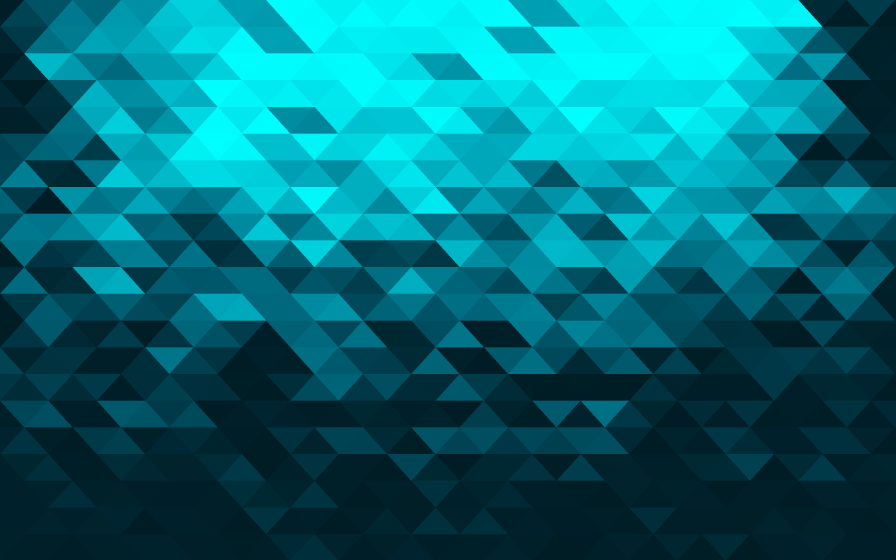
This background is drawn by a Shadertoy shader. Its source:

```glsl
// A mosaic of flat triangles, glowing cyan at the top and sinking to dark teal.
// Skewed coordinates find each triangle; a smooth light field sampled at its
// center, varied by hashes, gives its shade.

float hash(vec2 p) {
    vec3 q = fract(p.xyx * vec3(0.1031, 0.1030, 0.0973));
    q += dot(q, q.yzx + 33.33);
    return fract((q.x + q.y) * q.z);
}

// Light at uv, with y measured down from the top
float lightField(vec2 uv) {
    float depth = 1.0 / (1.0 + pow(max(uv.y, 0.0) / 0.47, 3.0)) - 0.03;
    float sides = smoothstep(-0.1, 0.3, uv.x) * (1.0 - smoothstep(0.8, 1.03, uv.x));
    float spill = 0.55 * smoothstep(0.2, 0.45, uv.y);
    return clamp(depth * mix(sides, 1.0, spill), 0.0, 1.0);
}

vec3 tealRamp(float g) {
    return vec3(0.0, g, g + 0.33 * g * (1.0 - g));
}

vec3 mosaic(vec2 p, float aspect) {
    const vec2 tile = vec2(0.0864, 0.0477);
    vec2 q = p / tile;

    // The two slanted line families and the rows bound each triangle
    float row = floor(q.y);
    float a = floor(q.x + 0.5 * q.y + 0.5);
    float b = floor(q.x - 0.5 * q.y + 0.5);
    bool pointsUp = a - b > row + 0.5;
    vec2 middle = vec2(0.5 * (a + b), row + (pointsUp ? 0.667 : 0.333)) * tile;

    // Neighbours along a slant share part of their variation
    float pairNoise = hash(vec2(b, row) + 71.0);
    float ownNoise = hash(vec2(a + 40.0, b + 90.0 + (pointsUp ? 200.0 : 0.0)));
    float variation = 0.55 * pairNoise + 0.45 * ownNoise - 0.5;

    float light = lightField(middle / vec2(aspect, 1.0));
    float shade = light + variation * (0.15 + 2.4 * light * (1.0 - light));

    // Rare shadows in the glow and rare glints in the dark
    float accent = hash(vec2(b + 150.0, row + 310.0));
    shade *= accent > 0.93 ? 0.65 : 1.0;
    shade += accent < 0.06 ? 0.25 * (1.0 - light) * smoothstep(0.0, 0.35, light) : 0.0;

    float grain = 0.025 * (ownNoise - 0.5);
    return tealRamp(clamp(shade, 0.125 + grain, 0.985 + grain));
}

void mainImage(out vec4 fragColor, in vec2 fragCoord) {
    float aspect = iResolution.x / iResolution.y;
    vec3 color = vec3(0.0);

    // Average a 3 by 3 grid of samples for smooth edges
    for (int i = 0; i < 9; i++) {
        vec2 offset = (vec2(i % 3, i / 3) - 1.0) / 3.0;
        vec2 p = (fragCoord + offset) / iResolution.y;
        color += mosaic(vec2(p.x, 1.0 - p.y), aspect);
    }
    fragColor = vec4(color / 9.0, 1.0);
}
```
